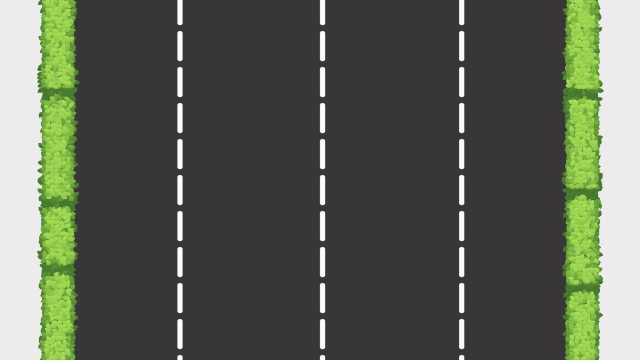
Reproduce this pattern procedurally as a Shadertoy shader.

```glsl
const float LEAF_ROWS = 90.0;
const float DASH_COUNT = 10.0;
const vec3 ASPHALT = vec3(0.22, 0.21, 0.21);
const vec3 PAVEMENT = vec3(0.925);
const vec3 PAINT = vec3(0.985);
const vec3 LEAF_DARK = vec3(0.28, 0.48, 0.18);
const vec3 LEAF_MID = vec3(0.45, 0.67, 0.24);
const vec3 LEAF_LIGHT = vec3(0.63, 0.85, 0.32);

vec3 hash33(vec3 p) {
    p = fract(p * vec3(0.1031, 0.1030, 0.0973));
    p += dot(p, p.yxz + 33.33);
    return fract((p.xxy + p.yxx) * p.zyx);
}

float fill(float dist, float aa) {
    return 1.0 - smoothstep(-aa, aa, dist);
}

float roundedBox(vec2 p, vec2 halfSize, float radius) {
    vec2 q = abs(p) - halfSize + radius;
    return length(max(q, 0.0)) + min(max(q.x, q.y), 0.0) - radius;
}

vec3 leafColour(float tone) {
    vec3 shade = mix(LEAF_DARK, LEAF_MID, smoothstep(0.0, 0.5, tone));
    return mix(shade, LEAF_LIGHT, smoothstep(0.5, 1.0, tone));
}

// Signed vertical distance to the closest joint, wrapping at the canvas edge
float jointDistance(float y, vec3 joints) {
    vec3 d = fract(y - joints + 0.5) - 0.5;
    float nearest = abs(d.x) < abs(d.y) ? d.x : d.y;
    return abs(nearest) < abs(d.z) ? nearest : d.z;
}

float dashedLine(vec2 p, float x, float aa) {
    float along = (fract(p.y * DASH_COUNT - 4.72 + 0.5) - 0.5) / DASH_COUNT;
    return fill(roundedBox(vec2(p.x - x, along), vec2(0.0072, 0.0417), 0.006), aa);
}

vec3 hedge(vec3 ground, vec2 p, float centre, vec3 joints, float seed, float aa) {
    vec2 local = vec2(p.x - centre, p.y);
    if (abs(local.x) > 0.08) return ground;

    vec3 colour = mix(ground, LEAF_DARK, fill(abs(local.x) - 0.043, aa));
    vec2 home = floor(local * LEAF_ROWS);

    // Dark outer leaves first, bright inner leaves last
    for (int layer = 0; layer < 3; layer++) {
        float level = float(layer);
        for (int k = 0; k < 9; k++) {
            vec2 cell = home + vec2(k % 3 - 1, k / 3 - 1);
            vec3 id = vec3(cell.x + 20.0, mod(cell.y, LEAF_ROWS), seed + level * 7.0);
            vec3 rnd = hash33(id);
            vec3 look = hash33(id + 151.0);
            vec2 root = (cell + 0.2 + 0.6 * rnd.xy) / LEAF_ROWS;

            float joint = jointDistance(root.y, joints);
            float gap = 1.0 - smoothstep(0.007, 0.022, abs(joint + 0.15 * abs(root.x)));
            float bulge = exp(-pow((joint - 0.035) / 0.035, 2.0));
            float reach = 0.0475 - 0.0055 * level + 0.004 * bulge;
            float edge = abs(root.x) / reach;
            bool hidden = edge > 1.0 || (layer > 0 && gap * level > rnd.z + 0.2)
                || (layer == 2 && look.z > 0.85);
            if (hidden) continue;

            // Pointed leaf with one side slightly shaded
            float angle = 6.2832 * look.x;
            vec2 axis = vec2(cos(angle), sin(angle));
            vec2 d = local - root;
            vec2 q = vec2(dot(d, axis), dot(d, vec2(-axis.y, axis.x)));
            vec2 size = vec2(0.0108, 0.0066) * mix(0.85, 1.0, look.y);
            float outline = abs(q.y) - size.y * (1.0 - q.x * q.x / (size.x * size.x));
            float tone = 0.05 + 0.4 * level + 0.45 * (rnd.z - 0.4)
                - 0.25 * edge * edge - 0.6 * gap + 0.12;
            vec3 shade = leafColour(tone) * (1.0 + 0.05 * clamp(d.y / size.y, -1.0, 1.0));
            colour = mix(colour, shade, fill(outline, aa));
        }
    }
    return colour;
}

void mainImage(out vec4 fragColor, in vec2 fragCoord) {
    vec2 p = fragCoord / iResolution.xy * vec2(16.0 / 9.0, 1.0);
    float aa = 0.75 / iResolution.y;
    float leftHedge = 0.161;
    float rightHedge = 1.618;

    // Road between two pavements
    float middle = 0.5 * (leftHedge + rightHedge);
    float road = fill(abs(p.x - middle) - 0.5 * (rightHedge - leftHedge), aa);
    vec3 colour = mix(PAVEMENT, ASPHALT, road);

    // Lane markings
    vec3 lanes = vec3(0.5, 0.896, 1.2825);
    for (int i = 0; i < 3; i++) {
        colour = mix(colour, PAINT, dashedLine(p, lanes[i], aa));
    }

    // Clipped hedges, three bushes each
    colour = hedge(colour, p, leftHedge, vec3(0.745, 0.4375, 0.2546), 3.0, aa);
    colour = hedge(colour, p, rightHedge, vec3(0.741, 0.4676, 0.2014), 41.0, aa);
    fragColor = vec4(colour, 1.0);
}
```
